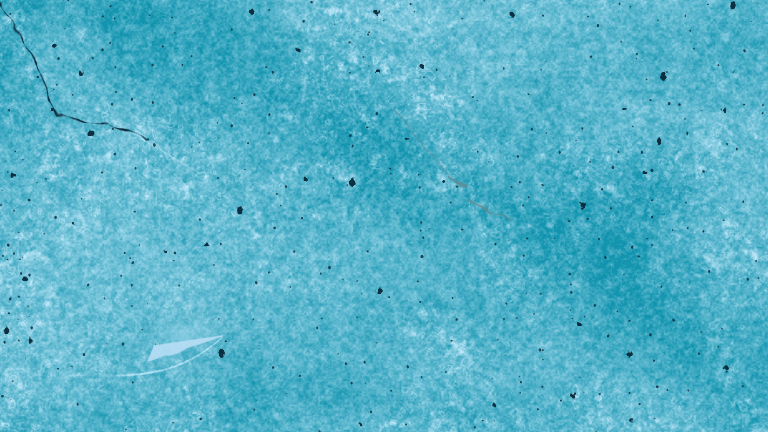
Give the GLSL for this texture, as a Shadertoy shader.

```glsl
// Turquoise glacier ice: a diagonal deep band under frosty grain, tiny trapped
// bubbles and dark grit, with a broken crack, fine scratches and a pale shard.
// Layers of value noise set one tone, which a linear colour ramp turns to ice.

const vec3 DEEP_ICE  = vec3(0.165, 0.625, 0.725);
const vec3 PALE_ICE  = vec3(0.55, 0.81, 0.89);
const vec3 GRIT      = vec3(0.03, 0.16, 0.23);
const vec3 SILT      = vec3(0.36, 0.54, 0.57);
const vec3 SHARD     = vec3(0.72, 0.87, 0.96);
const float BASE_TONE    = 0.41;
const float BAND_DEPTH   = 0.36;
const float CLOUD_AMOUNT = 0.55;
const float GRAIN_AMOUNT = 0.42;
const float BUBBLE_LIGHT = 0.50;
const float FROST_LIGHT  = 0.60;

vec2 hash22(vec2 p) {
    vec3 q = fract(p.xyx * vec3(0.1031, 0.1030, 0.0973));
    q += dot(q, q.yzx + 33.33);
    return fract((q.xx + q.yz) * q.zy);
}

float noise(vec2 p) {
    vec2 i = floor(p), f = fract(p);
    f = f * f * (3.0 - 2.0 * f);
    vec2 e = vec2(0.0, 1.0);
    return mix(mix(hash22(i).x, hash22(i + e.yx).x, f.x),
               mix(hash22(i + e.xy).x, hash22(i + e.yy).x, f.x), f.y);
}

float fbm(vec2 p) {
    float sum = 0.0, amp = 0.533;
    for (int i = 0; i < 4; i++) {
        sum += amp * noise(p);
        p = mat2(1.6, 1.2, -1.2, 1.6) * p + 17.3;
        amp *= 0.5;
    }
    return sum;
}

float segment(vec2 p, vec2 a, vec2 b) {
    vec2 ab = b - a;
    return length(p - a - ab * clamp(dot(p - a, ab) / dot(ab, ab), 0.0, 1.0));
}

float glow(vec2 p, vec2 centre, vec2 size) {
    vec2 d = (p - centre) / size;
    return exp(-dot(d, d));
}

// Thin, uneven bubble rims scattered over a jittered grid
float bubbles(vec2 p, float scale, float px) {
    vec2 q = p * scale + 0.9 * vec2(noise(p * scale * 1.3), noise(p * scale * 1.3 + 41.0));
    float rim = 0.0, width = 0.10 + px * scale;
    for (int k = 0; k < 9; k++) {
        vec2 id = floor(q) + vec2(k % 3 - 1, k / 3 - 1);
        vec2 rnd = hash22(id + 57.0);
        float d = length(q - id - hash22(id)) - mix(0.08, 0.45, rnd.x * rnd.x);
        rim = max(rim, rnd.y * rnd.y * smoothstep(width, 0.0, abs(d)));
    }
    return rim;
}

// Grit gathers along the left edge
float gritDensity(vec2 p) {
    return 0.6 + 0.7 * noise(p * 4.0) + 2.2 * smoothstep(0.10, 0.0, p.x) * smoothstep(0.75, 0.4, p.y);
}

// Ragged dark grains; radii are in canvas heights
float grit(vec2 p, float scale, float chance, vec2 radii, float px) {
    vec2 q = p * scale;
    float cover = 0.0;
    float ragged = (noise(p * 190.0) - 0.5) * radii.y * 0.9;
    for (int k = 0; k < 9; k++) {
        vec2 id = floor(q) + vec2(k % 3 - 1, k / 3 - 1);
        vec2 rnd = hash22(id + 113.0);
        vec2 d = (q - id - hash22(id + 7.0)) / scale;
        d.x *= 0.8 + 0.5 * rnd.y;
        float r = mix(radii.x, radii.y, rnd.y * rnd.y);
        float present = step(rnd.x, chance * gritDensity(id / scale));
        cover = max(cover, present * smoothstep(0.7 * px, -0.7 * px, length(d) + ragged - r));
    }
    return cover;
}

// Clumpy crack in the upper left corner
float crack(vec2 p, float px) {
    vec2 path[6] = vec2[6](vec2(0.0, 0.99), vec2(0.045, 0.92), vec2(0.093, 0.83),
                           vec2(0.13, 0.735), vec2(0.243, 0.71), vec2(0.335, 0.68));
    vec2 q = p + 0.016 * (vec2(noise(p * 40.0), noise(p * 40.0 + 9.0)) - 0.5);
    float d = 1.0;
    for (int i = 0; i < 5; i++) d = min(d, segment(q, path[i], path[i + 1]));
    float width = 0.010 * (fbm(p * 38.0) - 0.36);
    return smoothstep(px, -px, d - width);
}

// Broad light and shade of the ice body
float iceTone(vec2 p) {
    vec2 w = p + 0.16 * (vec2(fbm(p * 3.0), fbm(p * 3.0 + 23.0)) - 0.5);
    float across = dot(w - vec2(0.93, 0.61), vec2(0.489, 0.873));
    float tone = BASE_TONE - BAND_DEPTH * exp(-across * across / 0.018);
    tone -= 0.28 * glow(w, vec2(1.45, 0.54), vec2(0.14, 0.16));
    tone -= 0.30 * glow(w, vec2(0.73, 0.07), vec2(0.22, 0.07));
    tone -= 0.25 * glow(w, vec2(0.0, 0.85), vec2(0.13, 0.25));
    tone += 0.20 * glow(w, vec2(0.25, 0.38), vec2(0.45, 0.30));
    tone += 0.16 * glow(w, vec2(1.10, 0.90), vec2(0.30, 0.16));
    tone += 0.35 * glow(w, vec2(0.95, 0.99), vec2(0.09, 0.05));
    return tone + CLOUD_AMOUNT * (fbm(p * 7.0) - 0.5);
}

void mainImage(out vec4 fragColor, in vec2 fragCoord) {
    float px = 1.0 / iResolution.y;
    vec2 p = fragCoord * px;

    // Frost, grain and bubbles over the ice body
    float patches = smoothstep(0.28, 0.72, fbm(p * 5.0 + 61.0));
    patches = max(patches, glow(p, vec2(1.68, 0.36), vec2(0.16, 0.12)));
    float tone = iceTone(p);
    tone += GRAIN_AMOUNT * (noise(p * 75.0) + noise(p * 150.0) + noise(p * 260.0) - 1.5);
    tone += BUBBLE_LIGHT * mix(0.35, 1.0, patches) * max(bubbles(p, 42.0, px), bubbles(p + 3.7, 85.0, px));
    tone += FROST_LIGHT * patches * smoothstep(0.56, 0.82, fbm(p * 44.0));

    // Pale vein continuing the crack, and the arc below the shard
    tone += 0.35 * smoothstep(0.004, 0.0, segment(p, vec2(0.31, 0.69), vec2(0.46, 0.60)));
    float u = (p.x - 0.22) / 0.295;
    float arcY = 0.130 + 0.09 * u * u * u;
    float arcSpan = smoothstep(0.0, 0.3, u) * smoothstep(1.01, 0.99, u);
    tone += 0.75 * arcSpan * smoothstep(0.002 + px, 0.0, abs(p.y - arcY));
    vec3 colour = mix(DEEP_ICE, PALE_ICE, clamp(tone, -0.25, 1.5));

    // Wedge-shaped shard with a chipped lower edge
    float s = (p.x - 0.34) / 0.175;
    float top = mix(0.198, 0.224, s);
    float low = mix(0.162, 0.221, s) + 0.018 * (noise(p * 45.0) - 0.5) * (1.0 - s);
    float wedge = min(min(top - p.y, p.y - low), min(p.x - 0.34 - 0.4 * (p.y - 0.16), 0.515 - p.x));
    colour = mix(colour, PALE_ICE, 0.55 * glow(p, vec2(0.43, 0.225), vec2(0.07, 0.025)));
    colour = mix(colour, SHARD, 0.9 * smoothstep(-px, px, wedge));

    // Silty scratches and their hairline
    vec2 q = p + 0.010 * (vec2(noise(p * 30.0), noise(p * 30.0 + 5.0)) - 0.5);
    float scratch = min(segment(q, vec2(1.04, 0.588), vec2(1.08, 0.57)),
                        segment(q, vec2(1.09, 0.535), vec2(1.18, 0.49)));
    float silt = smoothstep(px, -px, scratch - 0.007 * noise(p * 28.0));
    float hair = smoothstep(0.0015 + px, 0.0, segment(q, vec2(0.91, 0.75), vec2(1.04, 0.59)));
    colour = mix(colour, SILT, max(0.8 * silt, 0.4 * hair));

    // Dark grit in two sizes, plus the crack
    float dark = max(grit(p, 14.0, 0.13, vec2(0.003, 0.009), px),
                     0.85 * grit(p, 40.0, 0.12, vec2(0.0013, 0.0034), px));
    dark = max(dark, crack(p, px));
    fragColor = vec4(mix(colour, GRIT, 0.95 * dark), 1.0);
}
```
